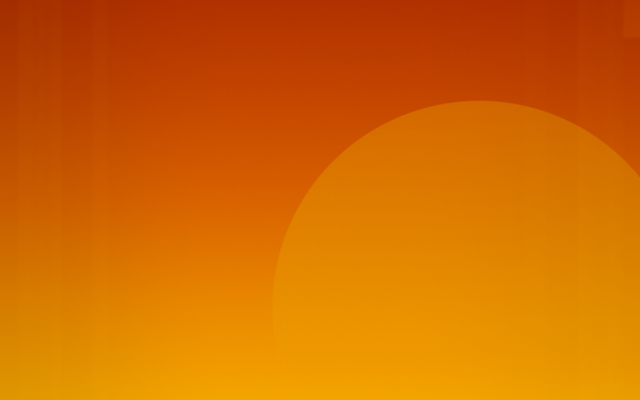
This background is drawn by a WebGL 1 fragment shader. Its source:

```glsl
precision highp float;

uniform vec2 u_resolution;

// Sky colours from the bottom edge to the top, at equal steps
const vec3 SKY_BASE = vec3(0.955, 0.645, 0.0);
const vec3 SKY_LOW = vec3(0.91, 0.525, 0.0);
const vec3 SKY_MIDDLE = vec3(0.85, 0.385, 0.0);
const vec3 SKY_HIGH = vec3(0.77, 0.275, 0.0);
const vec3 SKY_TOP = vec3(0.695, 0.19, 0.0);

// Sun disc, measured in canvas heights
const vec2 SUN_CENTER = vec2(1.198, 0.231);
const float SUN_RADIUS = 0.517;
const float SUN_TOP_Y = 0.748;
const vec3 SUN_LOW = vec3(0.95, 0.64, 0.0);
const vec3 SUN_HIGH = vec3(0.83, 0.405, 0.0);

// Darkening toward the sides, in canvas widths
const float LEFT_SHADE = 0.085;
const float RIGHT_SHADE = 0.045;
const float SHADE_WIDTH = 0.36;

// Faint vertical streaks
const float STREAK_COLUMNS = 110.0;
const vec3 STREAK_TINT = vec3(0.016, 0.022, 0.0);
const vec3 CORNER_TINT = vec3(0.025, 0.04, 0.0);
const float GRAIN = 0.006;

float hash(vec2 p) {
    return fract(sin(dot(p, vec2(12.9898, 78.233))) * 43758.5453);
}

vec3 skyColor(float y) {
    float t = y * 4.0;
    vec3 color = mix(SKY_BASE, SKY_LOW, clamp(t, 0.0, 1.0));
    color = mix(color, SKY_MIDDLE, clamp(t - 1.0, 0.0, 1.0));
    color = mix(color, SKY_HIGH, clamp(t - 2.0, 0.0, 1.0));
    return mix(color, SKY_TOP, clamp(t - 3.0, 0.0, 1.0));
}

float band(float x, float start, float end) {
    const float soft = 0.004;
    return smoothstep(start - soft, start + soft, x)
         * (1.0 - smoothstep(end - soft, end + soft, x));
}

// Smooth one-dimensional noise across the columns
float columnNoise(float x) {
    float cell = floor(x);
    float t = smoothstep(0.0, 1.0, fract(x));
    return mix(hash(vec2(cell, 3.0)), hash(vec2(cell + 1.0, 3.0)), t);
}

float streaks(float x) {
    float fine = 0.4 + 0.6 * columnNoise(x * STREAK_COLUMNS);
    float combed = band(x, 0.028, 0.096) + band(x, 0.903, 0.974);
    float plain = band(x, 0.145, 0.168) + 0.5 * band(x, 0.82, 0.853);
    return combed * fine + plain * 0.6;
}

void main() {
    vec2 uv = gl_FragCoord.xy / u_resolution;
    vec2 p = gl_FragCoord.xy / u_resolution.y;
    float pixel = 1.0 / u_resolution.y;

    // Sky and sun, which melts into the sky near the bottom
    vec3 color = skyColor(uv.y);
    float edge = length(p - SUN_CENTER) - SUN_RADIUS;
    float disc = 1.0 - smoothstep(-pixel, pixel, edge);
    vec3 sunColor = mix(SUN_LOW, SUN_HIGH, clamp(uv.y / SUN_TOP_Y, 0.0, 1.0));
    color = mix(color, sunColor, disc * smoothstep(0.04, 0.2, uv.y));

    // Side shading
    float left = 1.0 - smoothstep(0.0, SHADE_WIDTH, uv.x);
    float right = smoothstep(1.0 - SHADE_WIDTH, 1.0, uv.x);
    color *= 1.0 - LEFT_SHADE * left - RIGHT_SHADE * right;

    // Streaks and the pale patch in the upper right corner
    color += STREAK_TINT * streaks(uv.x) * mix(0.3, 1.0, uv.y);
    color += CORNER_TINT * band(uv.x, 0.974, 1.1) * smoothstep(0.9, 0.912, uv.y);

    // Fine grain
    vec2 grainCell = floor(p * 320.0);
    color.rg += GRAIN * (hash(grainCell) - 0.5);

    gl_FragColor = vec4(clamp(color, 0.0, 1.0), 1.0);
}
```
